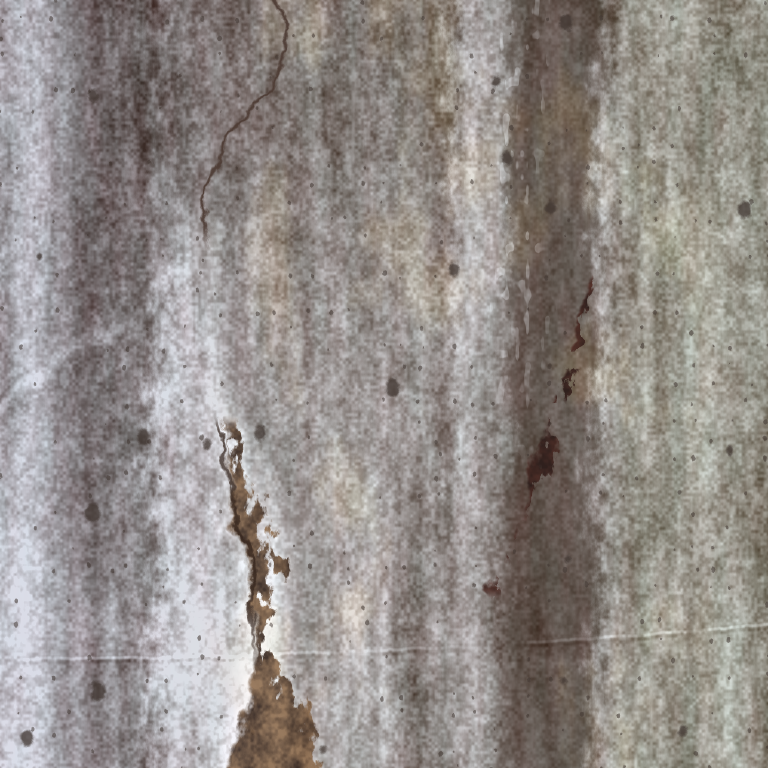
Give the GLSL for this texture, as a Shadertoy shader.

```glsl
// Weathered concrete wall with vertical water stains, rusty cracks and pits.
// A tone value is summed from soft bands, stretched noise and grain, then
// mapped to a warm-dark to cool-light ramp; cracks are bent lines on top.
#define STREAK_AMOUNT 0.75
#define BLOTCH_AMOUNT 0.50
#define GRAIN_AMOUNT 0.36
#define BASE_TONE 0.60
#define STAIN_DARK vec3(0.35, 0.30, 0.27)
#define CONCRETE_LIGHT vec3(0.81, 0.81, 0.82)
#define RUST_DARK vec3(0.20, 0.14, 0.11)
#define RUST_OCHRE vec3(0.56, 0.43, 0.31)
#define CRACK_DARK vec3(0.17, 0.11, 0.10)

float hash(vec2 p) {
    vec3 q = fract(vec3(p.xyx) * 0.1031);
    q += dot(q, q.yzx + 33.33);
    return fract((q.x + q.y) * q.z);
}

float noise(vec2 p) {
    vec2 i = floor(p), f = fract(p);
    f = f * f * (3.0 - 2.0 * f);
    return mix(mix(hash(i), hash(i + vec2(1, 0)), f.x),
               mix(hash(i + vec2(0, 1)), hash(i + vec2(1, 1)), f.x), f.y);
}

// Fractal noise centred on zero
float fbm(vec2 p) {
    float sum = 0.0, amp = 0.5;
    for (int i = 0; i < 5; i++) {
        sum += amp * (noise(p) - 0.5);
        p = p * 2.03 + 17.3;
        amp *= 0.5;
    }
    return sum;
}

float band(float x, float lo, float hi, float soft) {
    return smoothstep(lo - soft, lo + soft, x) * (1.0 - smoothstep(hi - soft, hi + soft, x));
}

float below(float edge, float soft, float v) {
    return 1.0 - smoothstep(edge - soft, edge + soft, v);
}

// Horizontal offset from a bent, ragged line running from top to bottom
float crackOffset(vec2 p, vec2 top, vec2 bottom, float bow, float waves) {
    float t = clamp((p.y - bottom.y) / (top.y - bottom.y), 0.0, 1.0);
    float x = mix(bottom.x, top.x, t) + bow * sin(3.14159 * waves * t);
    return p.x - x - 0.035 * fbm(vec2(p.y * 22.0, top.x * 90.0));
}

// Irregular pits, at most one per grid cell
float pits(vec2 p, float cells, float density) {
    vec2 q = p * cells, id = floor(q);
    vec2 centre = 0.3 + 0.4 * vec2(hash(id + 3.1), hash(id + 8.7));
    float radius = mix(0.05, 0.14, hash(id + 5.3));
    vec2 d = (fract(q) - centre) * vec2(1.2, 0.9);
    float dist = length(d) + 0.12 * fbm(q * 9.0);
    return step(hash(id), density) * below(radius, 0.04, dist);
}

void mainImage(out vec4 fragColor, in vec2 fragCoord) {
    vec2 p = fragCoord / iResolution.xy;

    // Noise layers
    float streak = fbm(p * vec2(26.0, 1.6) + 4.0);
    float drip = fbm(p * vec2(70.0, 5.0) + 31.0);
    float blotch = fbm(p * vec2(9.0, 6.0) + 11.0);
    float rough = fbm(p * vec2(80.0, 45.0) + 7.0);
    float fine = noise(p * 250.0) + 0.6 * noise(p * 130.0 + 9.0) - 0.8;
    float x = p.x + 0.05 * rough + 0.025 * fbm(vec2(p.y * 5.0, 2.0)) + 0.02 * drip;

    // Stains and pale runs
    float darkRun = band(x, 0.668, 0.782, 0.018);
    float leftStain = band(x, 0.10, 0.208, 0.03) * (0.75 + 0.25 * p.y);
    float topStain = band(x, 0.12, 0.59, 0.05) * smoothstep(0.50, 1.05, p.y + 1.2 * streak);
    float paleRight = 0.30 + 0.09 * below(0.40, 0.12, p.y);
    float paleRun = band(x, 0.205, paleRight, 0.022) * below(0.60, 0.10, p.y + 0.5 * drip);
    float lightRun = band(x, 0.592, 0.664, 0.012) * smoothstep(0.22, 0.42, p.y);
    float leftEdge = below(0.08, 0.07, x);
    float rightSide = smoothstep(0.76, 0.84, p.x);

    float tone = BASE_TONE + STREAK_AMOUNT * streak * (1.0 - 0.5 * rightSide);
    tone += 0.45 * drip + BLOTCH_AMOUNT * blotch + 0.55 * rough + GRAIN_AMOUNT * fine;
    tone += 0.38 * paleRun + 0.18 * lightRun + 0.16 * leftEdge;
    tone -= 0.27 * leftStain + 0.30 * topStain + 0.03 * rightSide;
    tone -= 0.14 * band(x, 0.55, 0.59, 0.015) * smoothstep(0.55, 0.80, p.y);
    tone -= 0.16 * band(x, 0.91, 0.955, 0.02) * smoothstep(0.45, 0.95, p.y);
    tone -= 0.18 * smoothstep(0.93, 1.03, p.x);
    tone = mix(tone, 0.07 + 0.45 * (tone - BASE_TONE), 0.9 * darkRun);

    // Pale flecks along the dark run
    float fleck = smoothstep(0.70, 0.84, noise(p * vec2(150.0, 65.0)) + 0.5 * drip);
    tone += 0.32 * fleck * band(x, 0.65, 0.71, 0.02) * smoothstep(0.3, 0.6, p.y);

    // Casting seam and slanted scratch
    float seam = p.y - 0.142 - 0.045 * p.x * p.x - 0.006 * fbm(p.xx * 30.0);
    float seamWear = smoothstep(-0.2, 0.2, fbm(p.xx * vec2(14.0, 5.0)) + 0.05);
    tone += seamWear * (0.26 * below(0.0018, 0.0015, abs(seam))
                      - 0.14 * below(0.002, 0.002, abs(seam + 0.005)));
    float scratch = p.y - 0.49 - 0.6 * p.x - 0.05 * fbm(p.xx * 20.0);
    tone += 0.25 * below(0.15, 0.01, p.x) * band(scratch, -0.018, 0.002, 0.005);

    // Colour ramp with local tints
    vec3 col = mix(STAIN_DARK, CONCRETE_LIGHT, clamp(tone, -0.25, 1.12));
    float ochre = smoothstep(0.02, 0.25, blotch + 0.4 * streak) * band(p.x, 0.3, 0.9, 0.08);
    col += ochre * vec3(0.025, 0.005, -0.035);
    col += rightSide * vec3(-0.005, 0.008, -0.025);
    col += below(0.25, 0.20, p.x) * vec3(-0.012, -0.006, 0.022);
    col += vec3(0.04, -0.02, -0.01) * fbm(p * vec2(50.0, 12.0) + 70.0);

    // Pits and small specks
    float pitMask = 0.75 * pits(p, 13.0, 0.16) + 0.55 * pits(p + 0.37, 42.0, 0.22);
    col = mix(col, vec3(0.25, 0.21, 0.19), min(pitMask, 0.85));

    // Hairline crack at the upper left
    float hair = crackOffset(p, vec2(0.365, 1.0), vec2(0.265, 0.68), -0.022, 2.0) + 0.015 * rough;
    float hairMask = smoothstep(0.66, 0.71, p.y) * below(0.0022, 0.002, abs(hair));
    float hairHalo = smoothstep(0.66, 0.72, p.y) * below(0.008, 0.008, abs(hair));
    col = mix(col, vec3(0.30, 0.23, 0.20), 0.75 * hairMask + 0.18 * hairHalo);

    // Rust wedge widening towards the lower edge
    float wedge = crackOffset(p, vec2(0.29, 0.46), vec2(0.355, 0.0), 0.02, 1.0);
    float wedgeWidth = 0.003 + 0.015 * band(p.y, 0.20, 0.37, 0.06)
                     + 0.052 * below(0.09, 0.09, p.y);
    float wedgeDist = abs(wedge + 0.05 * rough) + 0.025 * rough;
    float wedgeEnd = below(0.45, 0.012, p.y);
    float rustTone = clamp(0.5 + 1.8 * fbm(p * vec2(55.0, 38.0) + 41.0) + 0.35 * fine, 0.0, 1.0);
    col += 0.10 * wedgeEnd * below(wedgeWidth + 0.016, 0.016, wedgeDist);
    float rustMask = wedgeEnd * below(wedgeWidth, 0.005, wedgeDist);
    col = mix(col, mix(RUST_DARK, RUST_OCHRE, rustTone), 0.9 * rustMask);
    float split = wedgeEnd * below(0.003, 0.002, abs(wedge + 0.012 + 0.02 * rough));
    col = mix(col, RUST_DARK, 0.75 * split * smoothstep(0.10, 0.20, p.y));

    // Broken dark crack across the stain
    float gash = crackOffset(p, vec2(0.775, 0.64), vec2(0.635, 0.23), 0.012, 1.0);
    float gashWidth = 0.003 + 0.013 * band(p.y, 0.37, 0.43, 0.025)
                    + 0.010 * band(p.y, 0.225, 0.25, 0.012);
    float gashDist = abs(gash + 0.03 * rough) + 0.03 * rough;
    float gashPatch = smoothstep(-0.16, 0.0, fbm(p * vec2(35.0, 26.0) + 90.0) + 0.04);
    float gashMask = band(p.y, 0.225, 0.64, 0.01) * below(gashWidth, 0.0025, gashDist);
    col = mix(col, CRACK_DARK + vec3(0.14, 0.06, 0.04) * rustTone, 0.92 * gashMask * gashPatch);

    fragColor = vec4(clamp(col, 0.0, 1.0), 1.0);
}
```
